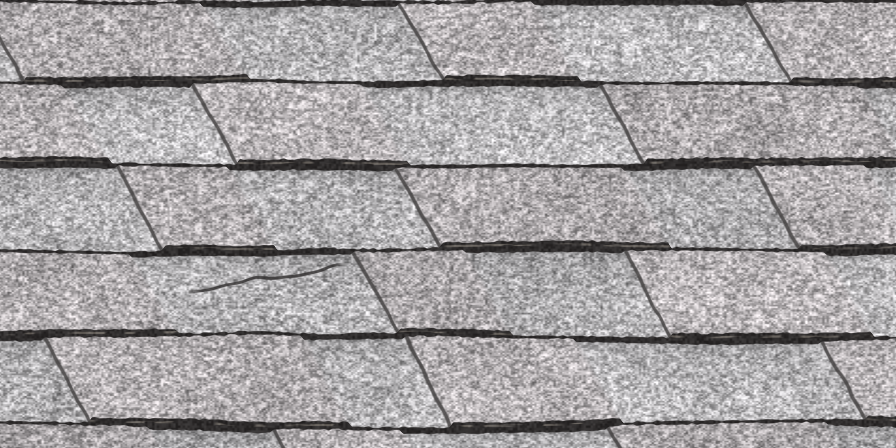
Write a WebGL 1 fragment shader that draws this texture.

```glsl
precision highp float;
uniform vec2 u_resolution;

float hash(vec2 p) {
  p = fract(p * vec2(0.1031, 0.1173));
  p += dot(p, p.yx + 33.33);
  return fract((p.x + p.y) * p.x * 7.31);
}

float noise(vec2 p) {
  vec2 i = floor(p), f = fract(p);
  f = f * f * (3.0 - 2.0 * f);
  return mix(mix(hash(i), hash(i + vec2(1.0, 0.0)), f.x),
             mix(hash(i + vec2(0.0, 1.0)), hash(i + 1.0), f.x), f.y);
}

// Per course: first tab start, spacing, spacing drift, tab width
vec4 courseLayout(float row) {
  if (row < 0.5) return vec4(-0.05, 1.02, -0.082, 0.40);
  if (row < 1.5) return vec4(-0.44, 0.846, 0.021, 0.48);
  if (row < 2.5) return vec4(0.26, 0.53, 0.09, 0.38);
  if (row < 3.5) return vec4(-0.16, 1.116, -0.17, 0.35);
  if (row < 4.5) return vec4(0.096, 0.747, 0.06, 0.48);
  return vec4(-0.16, 0.777, -0.01, 0.39);
}

// Height of the butt line above course k, measured downwards
float buttLine(float k, float x) {
  float sag = 0.0015 + 0.0012 * k;
  return 0.004 + 0.189 * k - 0.014 * sin(0.628 * k)
       + sag * sin(x * 3.1 + k * 2.3) + 0.006 * (noise(vec2(x * 7.0, k * 9.0)) - 0.5);
}

// x: raised tab coverage, y: distance to a leading cut, z: tone of the piece
vec3 tabs(float row, float u, float aa) {
  vec4 c = courseLayout(row);
  float swing = abs(row - 2.0) < 0.5 ? -0.13 : 0.1;
  vec3 result = vec3(0.0, 9.0, hash(vec2(row + 5.0, 71.0)));
  for (int i = 0; i < 3; i++) {
    float n = float(i);
    float start = c.x + c.y * n + c.z * n * n;
    float width = c.w + (i == 1 ? -swing : swing);
    float inside = smoothstep(-aa, aa, u - start) * smoothstep(-aa, aa, start + width - u);
    result.x = max(result.x, inside);
    result.y = min(result.y, abs(u - start));
    if (u > start) result.z = hash(vec2(row * 17.0 + 40.0, n * 29.0 + 13.0));
  }
  return result;
}

void main() {
  vec2 p = gl_FragCoord.xy / u_resolution.y;
  p.y = 1.0 - p.y;
  float aa = 0.8 / u_resolution.y;

  // Find the course and the edge band between courses
  float row = -1.0, band = 0.0, streak = 0.0;
  float rag = 0.004 * (noise(vec2(p.x * 90.0, p.y * 20.0)) - 0.5);
  for (int i = 0; i < 6; i++) {
    float k = float(i);
    float d = p.y - buttLine(k, p.x);
    if (d > 0.0) row = k;
    if (abs(d) < 0.04) {
      float raised = i == 0 ? 0.0 : tabs(k - 1.0, p.x - 0.105, 0.006).x;
      float recess = 1.0 - tabs(k, p.x, 0.006).x;
      float top = 0.0035 + 0.0105 * raised + rag;
      float bottom = 0.0035 + 0.007 * recess + rag;
      band = max(band, smoothstep(-aa, aa, d + top) * smoothstep(-aa, aa, bottom - d));
      streak = max(streak, raised * (1.0 - smoothstep(0.001, 0.004, abs(d + 0.006))));
    }
  }

  float lineAbove = buttLine(row, p.x);
  float v = (p.y - lineAbove) / (buttLine(row + 1.0, p.x) - lineAbove);
  float wobble = 0.006 * (noise(p * 28.0) - 0.5);
  vec3 tab = tabs(row, p.x - 0.105 * v + wobble, 0.008);

  // Mineral granules over broad weathering
  float blotch = noise(p * vec2(7.0, 10.0) + 3.0) + 0.6 * noise(p * 24.0) - 0.8;
  float grain = 0.30 * (noise(p * vec2(105.0, 150.0)) - 0.5)
              + 0.34 * (noise(p * vec2(210.0, 280.0) + 41.0) - 0.5);
  float light = 0.705 + 0.07 * blotch + grain + 0.05 * (tab.z - 0.5);
  light += 0.025 * (0.5 - tab.x);
  light *= 1.0 - (0.05 + 0.2 * (1.0 - tab.x)) * exp(-max(v, 0.0) * 7.0);
  vec3 color = light * mix(vec3(1.0, 0.993, 1.004), vec3(1.01, 0.985, 0.995), tab.x);

  // Slanted cuts
  vec3 shadow = vec3(0.17, 0.16, 0.16);
  float cut = 1.0 - smoothstep(0.0035 - aa, 0.0035 + 2.0 * aa, tab.y);
  color = mix(color, shadow + 0.1, 0.85 * cut);

  // Split in one shingle
  float crackY = 0.65 - 0.16 * (p.x - 0.42) + 0.004 * sin(p.x * 31.0) + wobble;
  float crack = 1.0 - smoothstep(0.0016, 0.0016 + 2.0 * aa, abs(p.y - crackY));
  crack *= smoothstep(0.41, 0.45, p.x) * (1.0 - smoothstep(0.74, 0.78, p.x));
  color = mix(color, shadow, 0.8 * crack);

  // Dark layered butt edges with worn streaks
  float worn = streak * smoothstep(0.35, 0.8, noise(p * vec2(45.0, 160.0)));
  vec3 edge = shadow + 0.12 * (noise(p * 190.0) - 0.4) + worn * vec3(0.22, 0.21, 0.19);
  color = mix(color, edge, band);

  gl_FragColor = vec4(clamp(color, 0.0, 1.0), 1.0);
}
```
